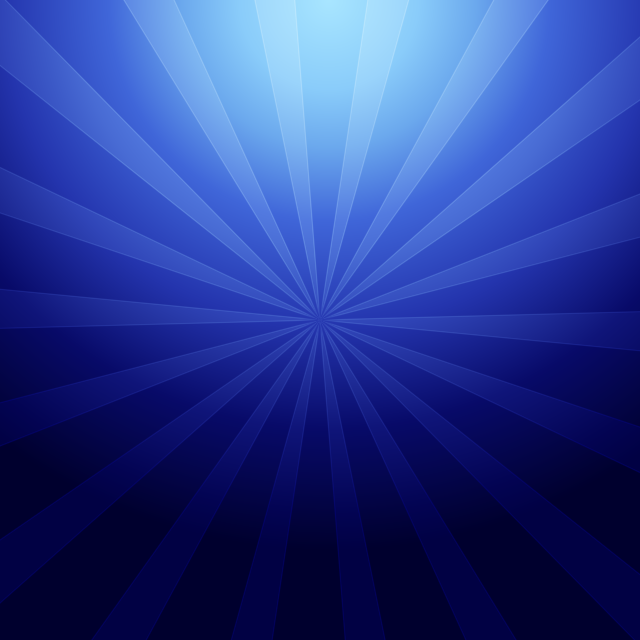
Reproduce this background procedurally as a WebGL 1 fragment shader.

```glsl
precision highp float;

uniform vec2 u_resolution;

const float TAU = 6.2831853;

// Ray layout, with angles clockwise from straight up
const float RAY_COUNT = 18.0;
const float RAY_OFFSET = 0.2094;
const float RAY_HALF_ANGLE = 0.061;
const float RAY_OPACITY = 0.18;
const float RIM_WIDTH = 0.0011;
const float RIM_OPACITY = 0.27;

// Glow position relative to the canvas centre
const vec2 GLOW_CENTER = vec2(0.014, 0.5);

// Backdrop colours, from the glow outwards
const vec3 ICE = vec3(0.66, 0.90, 1.00);
const vec3 SKY = vec3(0.54, 0.80, 0.98);
const vec3 AZURE = vec3(0.42, 0.66, 0.93);
const vec3 ROYAL = vec3(0.25, 0.40, 0.85);
const vec3 COBALT = vec3(0.14, 0.205, 0.68);
const vec3 NAVY = vec3(0.03, 0.04, 0.41);
const vec3 MIDNIGHT = vec3(0.0, 0.0, 0.18);

// Light carried by the rays, near to and far from the glow
const vec3 LIGHT_NEAR = vec3(0.92, 0.98, 1.00);
const vec3 LIGHT_MID = vec3(0.55, 0.78, 1.00);
const vec3 LIGHT_FAR = vec3(0.02, 0.02, 0.66);

float ramp(float from, float to, float x) {
    return clamp((x - from) / (to - from), 0.0, 1.0);
}

vec3 backdrop(float d) {
    vec3 color = mix(ICE, SKY, ramp(0.0, 0.14, d));
    color = mix(color, AZURE, ramp(0.14, 0.23, d));
    color = mix(color, ROYAL, ramp(0.23, 0.345, d));
    color = mix(color, COBALT, ramp(0.345, 0.51, d));
    color = mix(color, NAVY, ramp(0.51, 0.67, d));
    return mix(color, MIDNIGHT, ramp(0.67, 0.86, d));
}

vec3 rayLight(float d) {
    vec3 color = mix(LIGHT_NEAR, LIGHT_MID, ramp(0.1, 0.45, d));
    return mix(color, LIGHT_FAR, ramp(0.4, 0.8, d));
}

// Signed distance to the nearest ray edge, negative inside a ray
float rayDistance(vec2 p) {
    float period = TAU / RAY_COUNT;
    float angle = atan(p.x, p.y) - RAY_OFFSET;
    float fromAxis = abs(mod(angle + 0.5 * period, period) - 0.5 * period);
    return length(p) * sin(fromAxis - RAY_HALF_ANGLE);
}

void main() {
    float side = min(u_resolution.x, u_resolution.y);
    vec2 p = (gl_FragCoord.xy - 0.5 * u_resolution) / side;
    float pixel = 1.0 / side;

    float glowDistance = length(p - GLOW_CENTER);
    vec3 color = backdrop(glowDistance);
    vec3 light = rayLight(glowDistance);

    // Translucent rays
    float edge = rayDistance(p);
    float fill = 1.0 - smoothstep(-0.5 * pixel, 0.5 * pixel, edge);
    color = mix(color, light, RAY_OPACITY * fill);

    // Thin bright rims, faded where the rays converge
    float rim = 1.0 - smoothstep(0.0, RIM_WIDTH + 0.5 * pixel, abs(edge));
    rim *= smoothstep(0.0, 0.04, length(p));
    color = mix(color, light, RIM_OPACITY * rim);

    gl_FragColor = vec4(color, 1.0);
}
```
